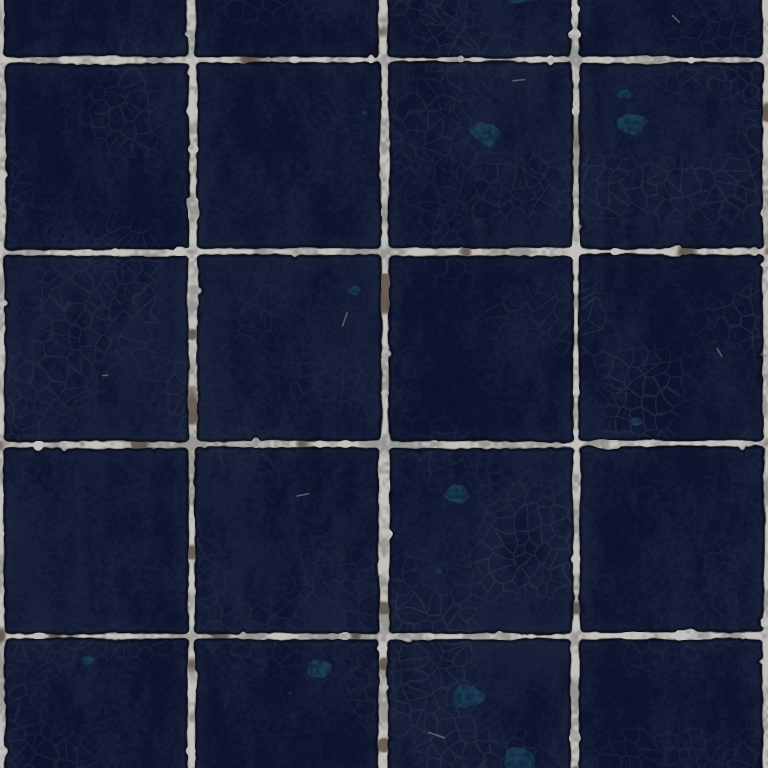
This texture is drawn by a Shadertoy shader. Its source:

```glsl
// Square navy glazed tiles, four across and four down, set in pale worn grout.
// Each tile is a jittered rounded box with a noisy edge; cellular noise draws
// the glaze crackle, and hashed loops scatter teal blotches and scratches.

#define TILES 4.0
#define ROW_SHIFT 0.312
#define TILE_HALF vec2(0.478, 0.484)
#define CORNER 0.022
#define JITTER 0.014
#define CRACKLE_SCALE 13.0
#define CRACKLE_AMOUNT 0.5
#define BLOTCH_CHANCE 0.27
#define SCRATCH_CHANCE 0.4

const vec3 GLAZE_DEEP = vec3(0.050, 0.074, 0.175);
const vec3 GLAZE_PALE = vec3(0.092, 0.122, 0.222);
const vec3 DUST = vec3(0.20, 0.24, 0.31);
const vec3 TEAL = vec3(0.09, 0.22, 0.31);
const vec3 GROUT_DARK = vec3(0.35, 0.35, 0.36);
const vec3 GROUT_MID = vec3(0.58, 0.58, 0.57);
const vec3 GROUT_LIGHT = vec3(0.76, 0.755, 0.74);
const vec3 DIRT = vec3(0.33, 0.27, 0.23);

vec2 hash2(vec2 p) {
    vec3 q = fract((p.xyx + 7.3) * vec3(0.1031, 0.1030, 0.0973));
    q += dot(q, q.yzx + 33.33);
    return fract((q.xx + q.yz) * q.zy);
}

float valueNoise(vec2 p) {
    vec2 i = floor(p), f = fract(p);
    f = f * f * (3.0 - 2.0 * f);
    float low = mix(hash2(i).x, hash2(i + vec2(1, 0)).x, f.x);
    float high = mix(hash2(i + vec2(0, 1)).x, hash2(i + vec2(1, 1)).x, f.x);
    return mix(low, high, f.y);
}

// Distance to the border between the two nearest cellular points
float cellBorder(vec2 p) {
    vec2 i = floor(p), f = fract(p), near1 = vec2(8.0), near2 = vec2(8.0);
    for (int y = -1; y <= 1; y++)
    for (int x = -1; x <= 1; x++) {
        vec2 g = vec2(x, y);
        vec2 r = g + hash2(i + g) - f;
        if (dot(r, r) < dot(near1, near1)) { near2 = near1; near1 = r; }
        else if (dot(r, r) < dot(near2, near2)) near2 = r;
    }
    return dot(0.5 * (near1 + near2), normalize(near2 - near1));
}

float roundedBox(vec2 p, vec2 halfSize, float radius) {
    vec2 q = abs(p) - halfSize + radius;
    return length(max(q, 0.0)) + min(max(q.x, q.y), 0.0) - radius;
}

float segment(vec2 p, vec2 along) {
    return length(p - along * clamp(dot(p, along) / dot(along, along), -1.0, 1.0));
}

vec3 glazeColor(vec2 p, vec2 local, vec2 id, float edge, float aa) {
    // Mottling with vertical streaks, fine grain and a tone for each tile
    float mottle = 0.55 * valueNoise(p * vec2(4.0, 2.0)) + 0.45 * valueNoise(p * vec2(17.0, 7.0));
    float grain = valueNoise(p * 58.0);
    float tone = 0.55 * mottle + 0.25 * grain + 0.2 * hash2(id + 3.0).x;
    vec3 color = mix(GLAZE_DEEP, GLAZE_PALE, smoothstep(0.3, 0.75, tone));

    // Crackle, stronger in some tiles and fading in patches
    vec2 warp = vec2(valueNoise(p * 9.0), valueNoise(p * 9.0 + 40.0));
    float border = cellBorder(p * CRACKLE_SCALE + warp);
    float patches = smoothstep(0.25, 0.75, valueNoise(p * 3.0 + 20.0));
    float crack = 1.0 - smoothstep(0.0, 0.04 + aa * CRACKLE_SCALE, border);
    color = mix(color, DUST, crack * patches * CRACKLE_AMOUNT * mix(0.2, 1.0, hash2(id + 9.0).y));

    // Dusty haze toward the edge, then a dark rim
    color = mix(color, DUST, 0.4 * exp(edge * 28.0) * valueNoise(p * 12.0));
    color *= 1.0 - 0.55 * smoothstep(-0.022, -0.002, edge);

    // Teal blotches
    for (int k = 0; k < 3; k++) {
        vec2 seed = id + 17.0 * float(k + 1);
        vec2 kind = hash2(seed + 5.0);
        vec2 q = (local - 0.85 * (hash2(seed) - 0.5)) * vec2(1.0, 1.35);
        float radius = mix(0.022, 0.085, pow(kind.y, 4.0));
        float d = length(q) - radius + 0.04 * (valueNoise(p * 22.0) - 0.5);
        float cover = step(kind.x, BLOTCH_CHANCE) * smoothstep(aa, -aa, d);
        color = mix(color, TEAL * (0.75 + 0.5 * grain), 0.8 * cover);
    }

    // One short scratch on some tiles
    vec2 kind = hash2(id + 71.0);
    float angle = 6.2832 * kind.y;
    vec2 along = mix(0.012, 0.045, kind.y) * vec2(cos(angle), sin(angle));
    float d = segment(local - 0.8 * (hash2(id + 83.0) - 0.5), along);
    float scratch = step(kind.x, SCRATCH_CHANCE) * (1.0 - smoothstep(0.0, 0.003 + aa, d));
    return mix(color, GROUT_MID, 0.55 * scratch);
}

vec3 groutColor(vec2 p, float edge) {
    float tone = 0.6 * valueNoise(p * 11.0) + 0.4 * valueNoise(p * 48.0);
    vec3 color = mix(GROUT_MID, GROUT_LIGHT, smoothstep(0.2, 0.65, tone));
    color = mix(color, DIRT, 0.8 * smoothstep(0.8, 0.9, valueNoise(p * 7.0 + 60.0)));
    return mix(GROUT_DARK, color, smoothstep(-0.004, 0.009, edge));
}

void mainImage(out vec4 fragColor, in vec2 fragCoord) {
    vec2 p = fragCoord / iResolution.xy * TILES + vec2(0.0, ROW_SHIFT);
    float aa = TILES / iResolution.y;
    vec2 id = mod(floor(p), TILES);
    vec2 local = fract(p) - 0.5 - JITTER * (hash2(id) - 0.5);

    // Tile outline: slow wobble, fine roughness and a few chips
    float edge = roundedBox(local, TILE_HALF, CORNER);
    edge += 0.011 * (valueNoise(p * 5.0) - 0.5) + 0.010 * (valueNoise(p * 30.0) - 0.5);
    edge += 0.016 * smoothstep(0.75, 0.95, valueNoise(p * 15.0 + 11.0));

    vec3 color = mix(groutColor(p, edge), glazeColor(p, local, id, edge, aa),
                     smoothstep(0.7 * aa, -0.7 * aa, edge));
    fragColor = vec4(color, 1.0);
}
```
